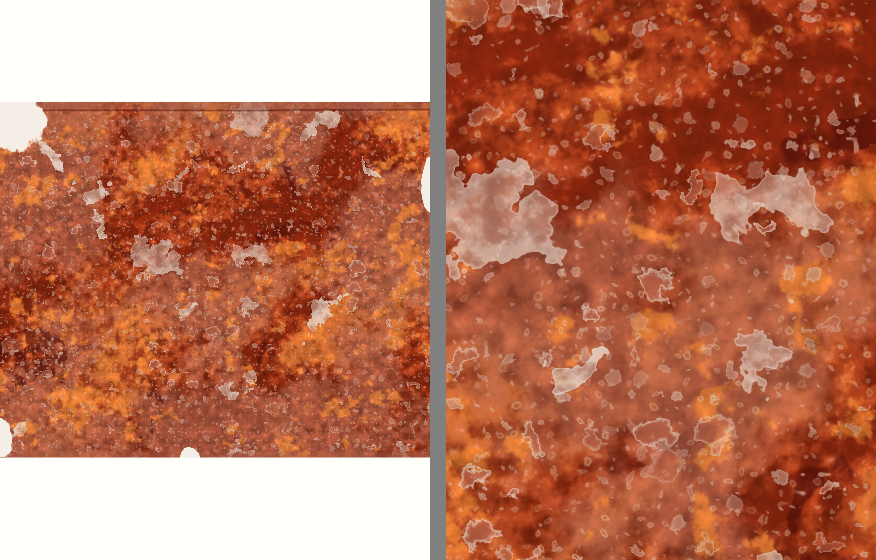
Left, the full canvas; right, a detail of the centre.
Reproduce this texture procedurally as a Shadertoy shader.

```glsl
// A slab of glossy rust-red stone between two white bands.
// Streaked fbm gives the red and orange body; jittered cells scatter pale
// flakes, chips and dust over it, and worn corners are cut from the rim.

const vec3 WHITE  = vec3(1.00, 1.00, 0.99);
const vec3 CREAM  = vec3(0.92, 0.87, 0.82);
const vec3 MAROON = vec3(0.30, 0.05, 0.03);
const vec3 RUST   = vec3(0.51, 0.14, 0.05);
const vec3 BRICK  = vec3(0.67, 0.25, 0.11);
const vec3 DUSTY  = vec3(0.66, 0.36, 0.27);
const vec3 ORANGE = vec3(0.83, 0.44, 0.20);
const vec3 ASH    = vec3(0.80, 0.62, 0.55);

const float SLAB_TOP = 0.818;
const float SLAB_BOTTOM = 0.183;

float hash(vec2 p) {
    return fract(sin(dot(p, vec2(127.1, 311.7))) * 43758.5453);
}

vec2 rotate(vec2 p, float angle) {
    float c = cos(angle), s = sin(angle);
    return vec2(c * p.x + s * p.y, c * p.y - s * p.x);
}

float noise(vec2 p) {
    vec2 i = floor(p), f = fract(p);
    f = f * f * (3.0 - 2.0 * f);
    float low = mix(hash(i), hash(i + vec2(1, 0)), f.x);
    float high = mix(hash(i + vec2(0, 1)), hash(i + vec2(1, 1)), f.x);
    return mix(low, high, f.y);
}

float fbm(vec2 p) {
    float sum = 0.0, weight = 0.5;
    for (int i = 0; i < 5; i++) {
        sum += weight * noise(p);
        p = rotate(p, 0.6) * 2.03 + 17.3;
        weight *= 0.55;
    }
    return sum / 1.055;
}

// Scattered ragged blobs: x = depth inside the nearest one, y = its random id
vec2 flakes(vec2 p, float size, float density, float ragged, float seed) {
    vec2 q = p / size + seed;
    q += ragged * (vec2(fbm(q * 3.0), fbm(q * 3.0 + 31.0)) - 0.5);
    vec2 best = vec2(-1.0, 0.0);
    for (int y = -1; y <= 1; y++)
    for (int x = -1; x <= 1; x++) {
        vec2 cell = floor(q) + vec2(x, y);
        if (hash(cell + 0.5) > density) continue;
        float id = hash(cell + 7.7);
        vec2 centre = cell + 0.2 + 0.6 * vec2(hash(cell + 3.1), hash(cell + 5.9));
        vec2 d = rotate(q - centre, 6.28 * id);
        d.y *= mix(1.0, 2.2, hash(cell + 9.2));
        float spread = hash(cell + 11.4);
        float depth = (mix(0.10, 0.38, spread * spread) - length(d)) * size;
        if (depth > best.x) best = vec2(depth, id);
    }
    return best;
}

// Translucent flake with a paler rim
vec3 layFlakes(vec3 base, vec2 flake, vec3 body, float rim, float opacity) {
    float mask = smoothstep(-0.0009, 0.0009, flake.x);
    vec3 tint = mix(CREAM, body, smoothstep(0.0, rim, flake.x));
    return mix(base, tint, mask * opacity * mix(0.45, 1.0, flake.y));
}

float wornSpot(vec2 p, vec2 centre, vec2 radius) {
    float ragged = 0.7 * (fbm(p * 28.0) - 0.5);
    return smoothstep(0.03, -0.03, length((p - centre) / radius) - 1.0 + ragged);
}

vec3 stoneBody(vec2 p, float edge) {
    vec2 warp = vec2(fbm(p * 7.0), fbm(p * 7.0 + 40.0)) - 0.5;
    vec2 streak = rotate(p + 0.12 * warp, 0.45) * vec2(6.0, 12.0);
    float grain = fbm(p * 95.0) - 0.5;
    float tone = fbm(streak + 4.0) + 0.40 * grain;
    vec3 color = mix(RUST, BRICK, smoothstep(0.40, 0.56, tone));
    color = mix(color, ORANGE, 0.85 * smoothstep(0.56, 0.70, tone));

    // Dull film, thicker towards the rim
    float film = fbm(p * 8.0 + 60.0) + 0.18 * edge + 0.15 * grain;
    color = mix(color, DUSTY, 0.75 * smoothstep(0.48, 0.66, film));

    // Bright orange clots
    float clot = fbm(p * 34.0 + 12.0) + 0.35 * (tone - 0.5);
    color = mix(color, vec3(0.90, 0.50, 0.20), 0.75 * smoothstep(0.61, 0.72, clot));
    return color * (1.0 + 0.55 * grain);
}

void mainImage(out vec4 fragColor, in vec2 fragCoord) {
    vec2 p = fragCoord / iResolution.y;
    float width = iResolution.x / iResolution.y;
    vec2 fromCentre = abs(p - vec2(0.5 * width, 0.5)) / vec2(0.5 * width, 0.318);
    float edge = smoothstep(0.45, 1.0, max(fromCentre.x, fromCentre.y));
    vec3 color = stoneBody(p, edge);

    // Dark wet clots with small glints
    float wet = smoothstep(-0.002, 0.008, flakes(p, 0.21, 0.3, 0.9, 23.0).x);
    color = mix(color, MAROON, 0.65 * wet * smoothstep(0.35, 0.55, fbm(p * 55.0)));
    color = mix(color, ASH, 0.7 * wet * smoothstep(0.78, 0.88, noise(p * 190.0)));

    // Dust, specks, chips and large patches, from fine to coarse
    color = layFlakes(color, flakes(p, 0.0075, 0.50, 0.3, 80.0), ORANGE, 0.002, 0.55);
    color = layFlakes(color, flakes(p, 0.015, 0.50, 0.5, 50.0), ASH, 0.002, 0.60);
    color = layFlakes(color, flakes(p, 0.036, 0.45, 0.7, 30.0), DUSTY * 1.08, 0.004, 0.75);
    vec3 mottled = mix(ASH * 0.93, CREAM, smoothstep(0.35, 0.65, fbm(p * 70.0)));
    color = layFlakes(color, flakes(p, 0.125, 0.36, 0.9, 10.0), mottled, 0.005, 0.92);

    // Bevel: pale strips along both long sides and a dark groove at the top
    float strip = smoothstep(0.803, 0.807, p.y) + smoothstep(0.200, 0.186, p.y);
    color = mix(color, DUSTY, 0.55 * strip);
    float groove = smoothstep(0.003, 0.0, abs(p.y - 0.802 - 0.003 * noise(p * 9.0)));
    color = mix(color, MAROON, 0.5 * groove);

    // Worn corners and chipped rim
    float worn = wornSpot(p, vec2(0.0, SLAB_TOP), vec2(0.080, 0.088));
    worn = max(worn, wornSpot(p, vec2(0.0, 0.215), vec2(0.022, 0.034)));
    worn = max(worn, wornSpot(p, vec2(0.44 * width, SLAB_BOTTOM), vec2(0.020, 0.024)));
    worn = max(worn, wornSpot(p, vec2(width, 0.67), vec2(0.016, 0.05)));
    color = mix(color, mix(CREAM, WHITE, 0.5), worn);

    float inside = min(SLAB_TOP - p.y, p.y - SLAB_BOTTOM);
    color = mix(WHITE, color, smoothstep(-0.001, 0.001, inside));
    fragColor = vec4(clamp(color, 0.0, 1.0), 1.0);
}
```
